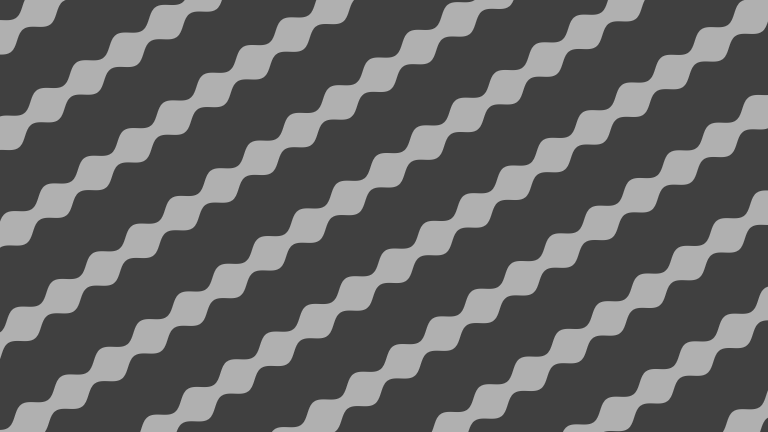
Write a WebGL 2 fragment shader that draws this pattern.

```glsl
#version 300 es
precision highp float;

uniform vec2 u_resolution;
out vec4 fragColor;

const float TAU = 6.2831853;

const vec3 GROUND = vec3(0.25);
const vec3 STRIPE = vec3(0.69);

// Lengths are fractions of the canvas height.
const float ANGLE = radians(35.0);
const vec2 ANCHOR = vec2(0.8058, 0.5418); // centre of one bulge
const float SPACING = 0.1917;             // between stripe axes
const float WAVELENGTH = 0.1117;          // between bulges
const float HALF_WIDTH = 0.0290;          // mean half width of a stripe
const float AMPLITUDE = 0.0134;           // swell of each edge

// Coordinates along and across an axis at the given angle.
vec2 toAxis(vec2 p, float angle) {
    float c = cos(angle);
    float s = sin(angle);
    return vec2(c * p.x + s * p.y, c * p.y - s * p.x);
}

// Signed offset from the nearest multiple of the period.
float repeatCentered(float x, float period) {
    return x - period * round(x / period);
}

// Approximate distance to a band whose two edges swell in mirror image.
float waveBand(vec2 p, float halfWidth, float amplitude, float wavelength) {
    float k = TAU / wavelength;
    float edge = halfWidth + amplitude * cos(k * p.x);
    float slope = amplitude * k * sin(k * p.x);
    return (abs(p.y) - edge) / sqrt(1.0 + slope * slope);
}

// Coverage of a shape, softened over one pixel.
float coverage(float dist, float pixel) {
    return clamp(0.5 - dist / pixel, 0.0, 1.0);
}

void main() {
    float pixel = 1.0 / u_resolution.y;
    vec2 p = toAxis(gl_FragCoord.xy * pixel - ANCHOR, ANGLE);

    // Parallel stripes with aligned bulges
    p.y = repeatCentered(p.y, SPACING);
    float dist = waveBand(p, HALF_WIDTH, AMPLITUDE, WAVELENGTH);

    fragColor = vec4(mix(GROUND, STRIPE, coverage(dist, pixel)), 1.0);
}
```
